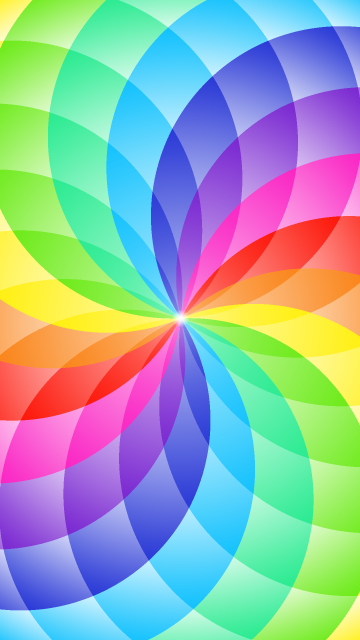
Give the GLSL for this background, as a WebGL 1 fragment shader.

```glsl
precision highp float;
// Rainbow rosette: eighteen circles through one point cut the plane into shaded petals.

uniform vec2 u_resolution;

const vec2  CENTER        = vec2(0.502, 0.5026); // share of the canvas
const float CIRCLE_RADIUS = 0.2969;              // share of the canvas height
const float CIRCLE_COUNT  = 18.0;
const float FIRST_ANGLE   = -47.5;               // degrees, lower edge of the red band
const float HUE_COUNT     = 9.0;
const float PALE_NEAR     = 0.42;                // whitening of cells near the center
const float PALE_FAR      = 0.80;                // whitening of cells far out
const float CORE_SIZE     = 0.013;
const float HALO_SIZE     = 0.050;
const float HALO_STRENGTH = 0.40;
const int   SAMPLES       = 3;                   // per axis, for smooth edges

const vec3 RED     = vec3(0.99, 0.09, 0.04);
const vec3 MAGENTA = vec3(0.98, 0.15, 0.77);
const vec3 PURPLE  = vec3(0.48, 0.16, 0.82);
const vec3 BLUE    = vec3(0.17, 0.23, 0.84);
const vec3 CYAN    = vec3(0.08, 0.76, 0.99);
const vec3 MINT    = vec3(0.17, 0.92, 0.57);
const vec3 LIME    = vec3(0.43, 0.92, 0.10);
const vec3 YELLOW  = vec3(1.00, 0.94, 0.06);
const vec3 ORANGE  = vec3(0.98, 0.52, 0.10);
const vec3 WHITE   = vec3(1.0);

vec3 bandColor(float band) {
    float i = mod(band, HUE_COUNT);
    if (i < 0.5) return RED;
    if (i < 1.5) return MAGENTA;
    if (i < 2.5) return PURPLE;
    if (i < 3.5) return BLUE;
    if (i < 4.5) return CYAN;
    if (i < 5.5) return MINT;
    if (i < 6.5) return LIME;
    if (i < 7.5) return YELLOW;
    return ORANGE;
}

vec3 rosette(vec2 p) {
    float r = length(p);
    float angle = atan(p.y, p.x + 1e-6) - radians(FIRST_ANGLE);

    // Both arcs of every circle become whole numbers in these coordinates.
    float halfSpan = acos(min(r / (2.0 * CIRCLE_RADIUS), 1.0));
    float stepsPerRadian = CIRCLE_COUNT / radians(360.0);
    float leftArc  = (angle - halfSpan) * stepsPerRadian;
    float rightArc = (angle + halfSpan) * stepsPerRadian;

    // Each cell runs from pale at its inner corner to pure at its outer one.
    float outward = 0.5 * (fract(leftArc) + 1.0 - fract(rightArc));
    float pale = mix(PALE_NEAR, PALE_FAR, smoothstep(0.0, 0.45, r));
    pale *= pow(1.0 - outward, 1.4);
    vec3 color = mix(bandColor(floor(leftArc)), WHITE, pale);

    // Light at the center
    float core = exp(-r * r / (CORE_SIZE * CORE_SIZE));
    float halo = HALO_STRENGTH * exp(-r / HALO_SIZE);
    return mix(color, WHITE, max(core, halo));
}

void main() {
    vec3 sum = vec3(0.0);
    for (int y = 0; y < SAMPLES; y++) {
        for (int x = 0; x < SAMPLES; x++) {
            vec2 offset = (vec2(float(x), float(y)) + 0.5) / float(SAMPLES) - 0.5;
            vec2 point = gl_FragCoord.xy + offset - CENTER * u_resolution;
            sum += rosette(point / u_resolution.y);
        }
    }
    gl_FragColor = vec4(sum / float(SAMPLES * SAMPLES), 1.0);
}
```
